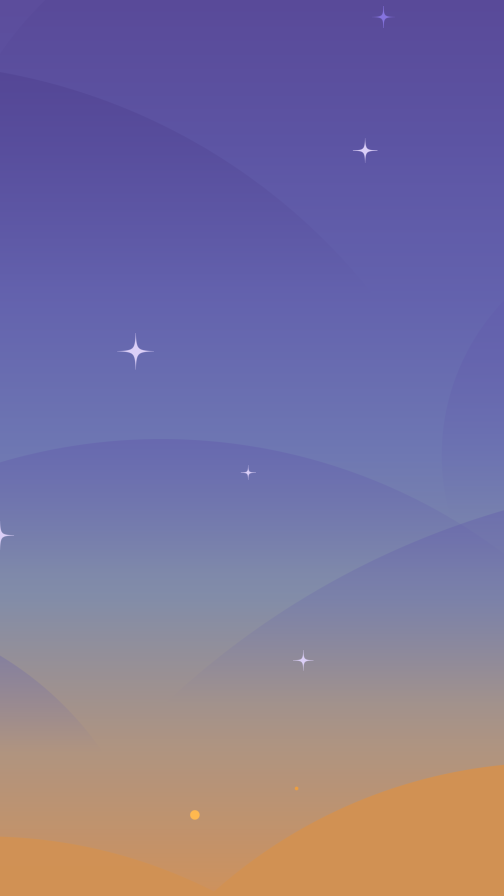
Give the GLSL for this background, as a Shadertoy shader.

```glsl
// Evenly spaced sky colours, from the horizon to the zenith
const vec3 SKY[7] = vec3[7](
    vec3(.81, .57, .36), vec3(.685, .58, .505), vec3(.51, .55, .66),
    vec3(.43, .465, .70), vec3(.39, .385, .68), vec3(.365, .335, .645),
    vec3(.36, .30, .61));

// Sparkles: centre and arm length
const vec3 STARS[6] = vec3[6](
    vec3(.428, .981, .012), vec3(.4075, .832, .0135), vec3(.1515, .608, .020),
    vec3(.277, .4725, .008), vec3(0., .4025, .0155), vec3(.3385, .263, .011));

float pixel;

float cover(float d) {
    return smoothstep(.75 * pixel, -.75 * pixel, d);
}

float disc(vec2 p, vec2 centre, float radius) {
    return cover(length(p - centre) - radius);
}

// Disc whose tint fades from the height "top" down to "base"
float veil(vec2 p, vec2 centre, float radius, float top, float base) {
    return disc(p, centre, radius) * clamp((p.y - base) / (top - base), 0., 1.);
}

// Four-pointed sparkle bounded by hyperbolas
float sparkle(vec2 p, float arm) {
    float bend = .05 * arm;
    vec2 q = abs(p) + bend;
    float d = (q.x * q.y - bend * (arm + bend)) / length(q);
    return cover(max(d, max(q.x, q.y) - arm - bend));
}

vec3 skyColour(float height) {
    float h = clamp(height, 0., .9999) * 6.;
    int band = int(h);
    return mix(SKY[band], SKY[band + 1], fract(h));
}

void mainImage(out vec4 fragColor, in vec2 fragCoord) {
    pixel = 1. / iResolution.y;
    vec2 p = fragCoord * pixel;
    vec3 colour = skyColour(p.y);

    // Translucent clouds
    vec3 violet = vec3(.30, .24, .55), indigo = vec3(.38, .35, .67);
    colour = mix(colour, violet, .18 * veil(p, vec2(.318, .723), .385, 1., .8));
    colour = mix(colour, violet, .45 * veil(p, vec2(-.119, .247), .683, .92, .67));
    colour = mix(colour, indigo, .35 * veil(p, vec2(.742, .492), .249, .60, .42));
    colour = mix(colour, indigo, .45 * veil(p, vec2(.18, -.125), .635, .51, .36));
    colour = mix(colour, indigo, .40 * veil(p, vec2(.82, -.46), .927, .43, .215));
    colour = mix(colour, indigo, .28 * veil(p, vec2(-.193, -.052), .374, .268, .16));

    // Orange dunes
    vec3 sand = vec3(.82, .57, .325);
    colour = mix(colour, sand, .9 * disc(p, vec2(-.017, -.496), .5625));
    colour = mix(colour, sand, disc(p, vec2(.617, -.419), .568));

    // Sparkles, the highest one dimmer
    for (int i = 0; i < 6; i++) {
        vec3 star = STARS[i];
        vec3 glint = star.y > .9 ? vec3(.52, .45, .87) : vec3(.86, .81, .97);
        colour = mix(colour, glint, sparkle(p - star.xy, star.z));
    }

    // Embers
    colour = mix(colour, vec3(1., .72, .31), disc(p, vec2(.2175, .0905), .0053));
    colour = mix(colour, vec3(.93, .62, .25), disc(p, vec2(.331, .12), .002));

    fragColor = vec4(colour, 1.);
}
```
